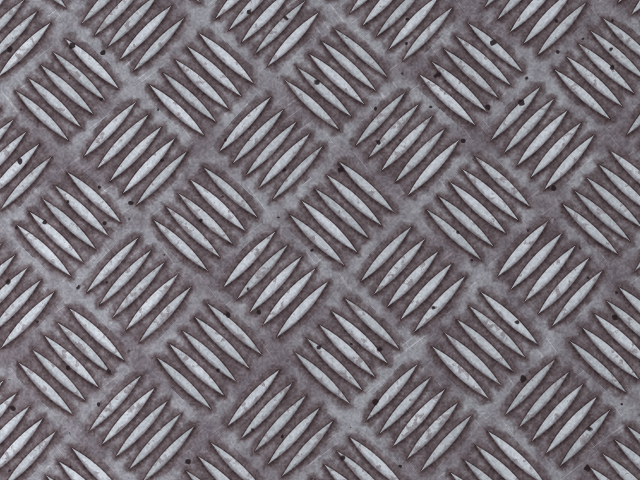
Write a Shadertoy shader that draws this texture.

```glsl
// Worn steel tread plate: crossed groups of five raised lens-shaped ridges.

float hash(vec2 p) {
    vec3 q = fract(vec3(p.xyx) * 0.1031);
    q += dot(q, q.yzx + 33.33);
    return fract((q.x + q.y) * q.z);
}

float noise(vec2 p) {
    vec2 i = floor(p), f = fract(p);
    f = f * f * (3.0 - 2.0 * f);
    return mix(mix(hash(i), hash(i + vec2(1, 0)), f.x),
               mix(hash(i + vec2(0, 1)), hash(i + vec2(1, 1)), f.x), f.y);
}

float fbm(vec2 p) {
    float sum = 0.0, amp = 0.5;
    for (int i = 0; i < 5; i++) {
        sum += amp * noise(p);
        p = mat2(1.6, 1.2, -1.2, 1.6) * p + 7.3;
        amp *= 0.5;
    }
    return sum;
}

// Canvas position (y down) to the slightly tilted plate, one unit per repeat
vec2 plateCoords(vec2 p) {
    vec2 u = inverse(mat2(0.284, -0.0111, 0.0109, 0.283)) * (p - vec2(0.712, 0.4444));
    return u / (1.0 + 0.011 * u.y);
}

// Scattered crumbs of dirt, at most one in each square of a grid
float crumbs(vec2 p, float pixel) {
    vec2 g = p * 16.0, cell = floor(g);
    vec2 center = 0.25 + 0.5 * vec2(hash(cell + 3.1), hash(cell + 17.7));
    float radius = mix(0.03, 0.11, pow(hash(cell + 41.3), 3.0));
    float d = length(g - cell - center) + 0.09 * (noise(p * 170.0) - 0.5) - radius;
    float aa = 16.0 * pixel;
    return step(0.72, hash(cell + 9.2)) * (1.0 - smoothstep(-aa, aa, d));
}

void mainImage(out vec4 fragColor, in vec2 fragCoord) {
    float pixel = 1.0 / iResolution.y;
    vec2 p = vec2(fragCoord.x, iResolution.y - fragCoord.y) * pixel;

    // Diagonal checkerboard of ridge groups; odd squares are turned
    vec2 c = plateCoords(p);
    vec2 w = vec2(c.x + c.y, c.x - c.y);
    vec2 square = floor(w + 0.5);
    vec2 g = w - square;
    bool turned = mod(square.x + square.y, 2.0) > 0.5;
    float along = turned ? g.y : g.x;
    float across = turned ? g.x : -g.y;

    // Nearest of five ridges
    float ridge = clamp(floor(across / 0.188 + 0.5), -2.0, 2.0);
    float vary = hash(square * 5.0 + vec2(ridge, 60.0));
    across -= ridge * 0.188;
    float halfLength = 0.385 + 0.012 * (vary - 0.5);
    float a = along / halfLength;
    float halfWidth = (0.046 + 0.006 * vary) * (1.0 - a * a);
    float d = abs(across) - halfWidth + max(0.0, abs(along) - halfLength);
    float aa = 3.5 * pixel;
    float body = 1.0 - smoothstep(-aa, aa, d);

    // Wear patterns
    float mottle = fbm(p * 14.0);
    float grain = noise(p * 280.0) - 0.5;
    float grit = fbm(p * 75.0) - 0.5;
    vec2 s = mat2(0.8, 0.6, -0.6, 0.8) * p;
    float scratch = smoothstep(0.84, 0.98, noise(s * vec2(14.0, 230.0)))
                  + smoothstep(0.86, 0.98, noise(s.yx * vec2(11.0, 250.0)));

    // Flat metal
    vec3 color = mix(vec3(0.44, 0.41, 0.44), vec3(0.57, 0.57, 0.60),
                     smoothstep(0.28, 0.68, mottle));
    color += 0.09 * scratch;

    // Brown grime between ridges, darkest on their lower sides
    float grime = 1.0 - smoothstep(0.02, 0.12, d + 0.10 * grit);
    color = mix(color, vec3(0.36, 0.315, 0.33), 0.9 * grime);
    float shadow = 1.0 - smoothstep(0.0, across > 0.0 ? 0.05 : 0.022, d);
    color = mix(color, vec3(0.22, 0.17, 0.18), 0.8 * shadow);

    // Polished crest with a dimmer lower flank
    float slope = across / max(halfWidth, 0.004);
    vec3 crest = mix(vec3(0.74, 0.76, 0.79), vec3(0.50, 0.49, 0.52),
                     smoothstep(0.05, 1.0, slope + 0.9 * grit));
    crest *= 0.92 + 0.12 * vary - 0.12 * a * a;
    crest = mix(crest, vec3(0.47, 0.44, 0.46), 0.7 * smoothstep(0.08, 0.24, grit));
    color = mix(color, crest, body);

    // Grain, dirt and uneven light
    color += 0.10 * grain + 0.12 * grit;
    color = mix(color, vec3(0.13, 0.10, 0.11), 0.85 * crumbs(p, pixel));
    color *= 1.03 - 0.05 * p.x + 0.08 * exp(-5.0 * dot(p - vec2(0.0, 0.75), p - vec2(0.0, 0.75)));
    fragColor = vec4(clamp(color, 0.0, 1.0), 1.0);
}
```
